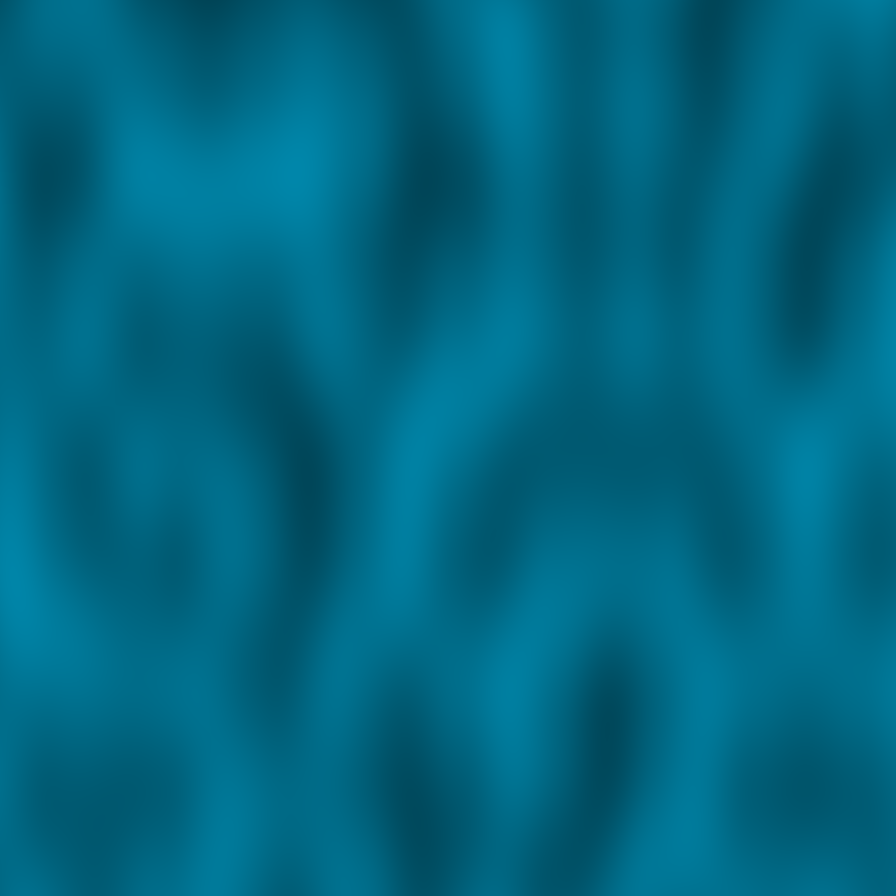
Give the GLSL for this texture, as a three.js fragment shader.

```glsl
varying vec2 vUv;

const vec2 CELLS = vec2(9.0, 4.0);          // narrow, tall noise cells
const vec3 WATER_TINT = vec3(0.0, 0.79, 1.0);
const float MEAN_LIGHT = 0.5;
const float LIGHT_SWING = 0.3;

// Random unit gradient for a lattice point
vec2 latticeGradient(vec2 cell, float seed) {
  vec3 p = fract(vec3(cell.xyx + seed) * vec3(0.1031, 0.1030, 0.0973));
  p += dot(p, p.yzx + 33.33);
  float angle = 6.28319 * fract((p.x + p.y) * p.z);
  return vec2(cos(angle), sin(angle));
}

float cornerSlope(vec2 cell, vec2 local, vec2 corner, float seed) {
  return dot(latticeGradient(cell + corner, seed), local - corner);
}

// Gradient noise with quintic blending
float gradientNoise(vec2 p, float seed) {
  vec2 cell = floor(p);
  vec2 f = p - cell;
  vec2 blend = f * f * f * (f * (f * 6.0 - 15.0) + 10.0);
  float bottom = mix(cornerSlope(cell, f, vec2(0.0, 0.0), seed),
                     cornerSlope(cell, f, vec2(1.0, 0.0), seed), blend.x);
  float top = mix(cornerSlope(cell, f, vec2(0.0, 1.0), seed),
                  cornerSlope(cell, f, vec2(1.0, 1.0), seed), blend.x);
  return mix(bottom, top, blend.y);
}

// Soft light and shade on a single hue
vec3 waterColor(float ripple) {
  return WATER_TINT * (MEAN_LIGHT + LIGHT_SWING * ripple);
}

void main() {
  float ripple = gradientNoise(vUv * CELLS + vec2(0.4, 0.3), 17.0);
  gl_FragColor = vec4(waterColor(ripple), 1.0);
}
```
